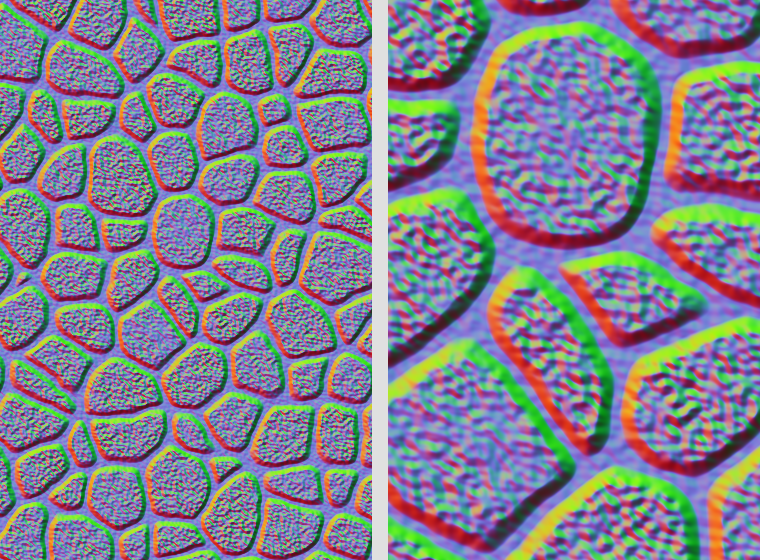
Left, the full canvas; right, a detail of the centre.
Write a Shadertoy shader that draws this texture map.

```glsl
const float ROWS = 10.6;          // stone cells per canvas height
const float JITTER = 0.82;        // scatter of the stone centres
const float SIZE_SPREAD = 0.42;   // difference between large and small stones
const float CORNER = 17.0;        // higher gives sharper stone corners
const float GAP = 0.025;          // half width of the mortar joint
const float BEVEL = 0.105;        // width of the sloping stone rim
const float STONE_HEIGHT = 0.155;
const float GRAIN_FREQ = 14.5;
const float GRAIN_HEIGHT = 0.064;
const float MORTAR_GRAIN = 0.28;  // grain left over in the joints
const float LUMP_FREQ = 5.0;
const float LUMP_HEIGHT = 0.05;
const float TAP = 0.010;          // half step of the slope measurement
const float BLUE_LEVEL = 0.85;
const mat2 GRAIN_SHEAR = mat2(0.95, 0.15, 0.12, 1.12);

vec2 hash2(vec2 p) {
    vec3 q = fract(p.xyx * vec3(0.1031, 0.1030, 0.0973));
    q += dot(q, q.yzx + 33.33);
    return fract((q.xx + q.yz) * q.zy);
}

float corner(vec2 cell, vec2 f, vec2 o) {
    return dot(hash2(cell + o + 71.0) * 2.0 - 1.0, f - o);
}

float gradientNoise(vec2 p) {
    vec2 i = floor(p), f = p - i;
    vec2 u = f * f * f * (f * (f * 6.0 - 15.0) + 10.0);
    return mix(mix(corner(i, f, vec2(0, 0)), corner(i, f, vec2(1, 0)), u.x),
               mix(corner(i, f, vec2(0, 1)), corner(i, f, vec2(1, 1)), u.x), u.y);
}

vec2 noise2(vec2 p) {
    return vec2(gradientNoise(p), gradientNoise(p + 37.4));
}

// Stone centre in xy, size weight in z
vec3 stoneSite(vec2 cell) {
    vec2 centre = cell + 0.5 + JITTER * (hash2(cell + 13.0) - 0.5);
    return vec3(centre, SIZE_SPREAD * hash2(cell + 47.0).x);
}

float power(vec2 p, vec3 site) {
    vec2 d = p - site.xy;
    return dot(d, d) - site.z;
}

// Rounded distance to the joint in x, random value of the stone in y
vec2 stoneField(vec2 p) {
    vec2 base = floor(p), home = base;
    float nearest = 1e3;
    for (int y = -2; y <= 2; y++)
    for (int x = -2; x <= 2; x++) {
        vec2 cell = base + vec2(x, y);
        float d = power(p, stoneSite(cell));
        if (d < nearest) { nearest = d; home = cell; }
    }
    vec3 own = stoneSite(home);
    float sum = 0.0;
    for (int y = -2; y <= 2; y++)
    for (int x = -2; x <= 2; x++) {
        vec2 cell = base + vec2(x, y);
        if (cell == home) continue;
        vec3 other = stoneSite(cell);
        float d = 0.5 * (power(p, other) - nearest) / length(other.xy - own.xy);
        sum += exp(-CORNER * d);
    }
    return vec2(-log(sum) / CORNER, hash2(home + 91.0).y);
}

float height(vec2 p) {
    // Uneven stone outlines
    vec2 warped = p + 0.2 * noise2(p * 1.1) + 0.04 * noise2(p * 4.0);
    vec2 stone = stoneField(warped);
    float body = smoothstep(GAP, GAP + BEVEL, stone.x);

    // Rough surface, finer and weaker in the mortar
    float rough = mix(0.75, 1.2, stone.y) * (1.0 + 0.5 * gradientNoise(p * 2.0));
    float grain = gradientNoise(GRAIN_SHEAR * p * GRAIN_FREQ);
    float lumps = gradientNoise(p * LUMP_FREQ + 5.0);
    return STONE_HEIGHT * body
         + GRAIN_HEIGHT * grain * mix(MORTAR_GRAIN, rough, body)
         + LUMP_HEIGHT * lumps * mix(0.3, 1.0, body);
}

void mainImage(out vec4 fragColor, in vec2 fragCoord) {
    vec2 p = fragCoord / iResolution.y * ROWS + 20.0;

    // Surface normal from central differences
    vec2 e = vec2(TAP, 0.0);
    vec2 slope = vec2(height(p + e.xy) - height(p - e.xy),
                      height(p + e.yx) - height(p - e.yx)) / (2.0 * TAP);
    vec3 normal = normalize(vec3(-slope, 1.0));

    // Red faces left, green faces up, blue fades with steepness
    vec2 facing = 0.5 + 0.5 * vec2(-normal.x, normal.y);
    fragColor = vec4(facing, BLUE_LEVEL * normal.z * normal.z, 1.0);
}
```
